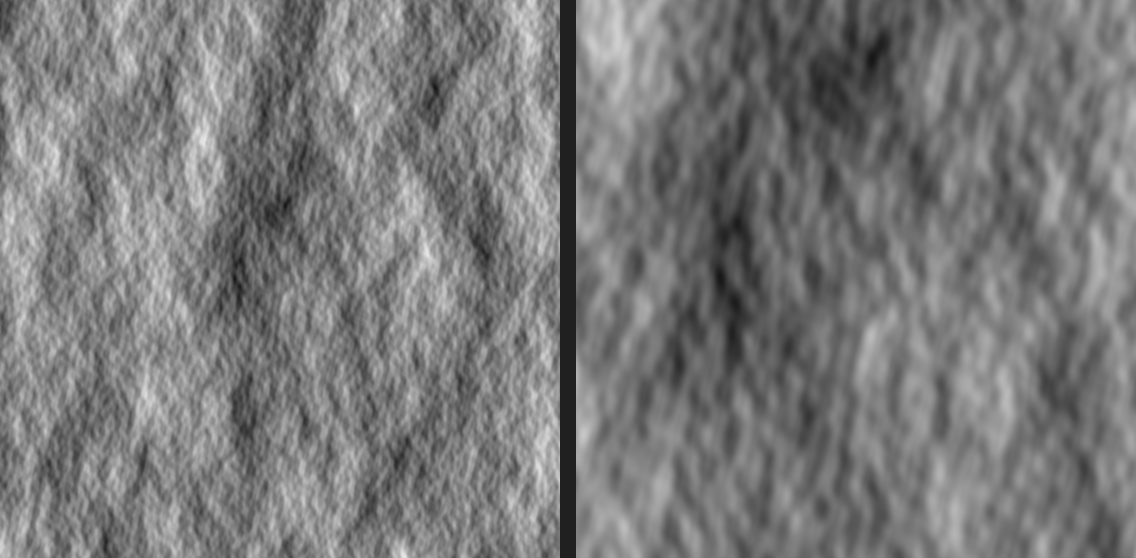
Left, the full canvas; right, a detail of the centre.
A WebGL 1 fragment shader for this texture:

```glsl
precision highp float;
uniform vec2 u_resolution;

#define OCTAVES 6
#define BASE_FREQUENCY 2.7
#define LACUNARITY 2.0
#define OCTAVE_GAIN 0.97
#define VERTICAL_SQUEEZE 0.78
#define OCTAVE_TURN 0.9
#define MID_GREY 0.502
#define CONTRAST 0.077

// Random unit direction for a lattice corner
vec2 cornerDirection(vec2 cell) {
  vec3 q = fract(cell.xyx * vec3(0.1031, 0.1030, 0.0973));
  q += dot(q, q.yzx + 33.33);
  float angle = 6.28318 * fract((q.x + q.y) * q.z);
  return vec2(cos(angle), sin(angle));
}

// Analytic gradient of smooth lattice noise
vec2 noiseGradient(vec2 p) {
  vec2 cell = floor(p);
  vec2 f = p - cell;
  vec2 u = f * f * f * (f * (f * 6.0 - 15.0) + 10.0);
  vec2 du = 30.0 * f * f * (f * (f - 2.0) + 1.0);

  vec2 ga = cornerDirection(cell);
  vec2 gb = cornerDirection(cell + vec2(1.0, 0.0));
  vec2 gc = cornerDirection(cell + vec2(0.0, 1.0));
  vec2 gd = cornerDirection(cell + vec2(1.0, 1.0));
  float a = dot(ga, f);
  float b = dot(gb, f - vec2(1.0, 0.0));
  float c = dot(gc, f - vec2(0.0, 1.0));
  float d = dot(gd, f - vec2(1.0, 1.0));

  return ga + u.x * (gb - ga) + u.y * (gc - ga) + u.x * u.y * (ga - gb - gc + gd)
       + du * (u.yx * (a - b - c + d) + vec2(b, c) - a);
}

// Sideways slope of a fractal height field, each octave turned to hide its lattice
float sidewaysSlope(vec2 p) {
  float slope = 0.0;
  float weight = 1.0;
  float frequency = BASE_FREQUENCY;
  for (int i = 0; i < OCTAVES; i++) {
    float turn = 0.5 + OCTAVE_TURN * float(i);
    vec2 across = vec2(cos(turn), sin(turn));
    vec2 along = vec2(-across.y, across.x);
    vec2 q = frequency * (across * p.x + along * p.y) + 17.3 * float(i + 1);
    slope += weight * dot(noiseGradient(q), across);
    weight *= OCTAVE_GAIN;
    frequency *= LACUNARITY;
  }
  return slope;
}

void main() {
  vec2 p = gl_FragCoord.xy / u_resolution.y;
  p.y *= VERTICAL_SQUEEZE;

  // Light grazing from one side turns slope into brightness
  float grey = MID_GREY + CONTRAST * sidewaysSlope(p);
  gl_FragColor = vec4(vec3(clamp(grey, 0.0, 1.0)), 1.0);
}
```
